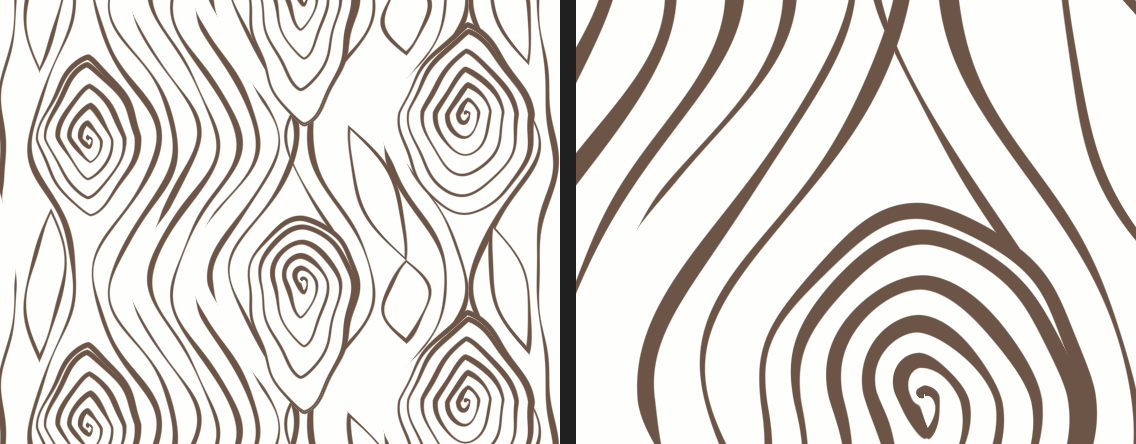
Left: the whole. Right: its middle third, enlarged.
Reproduce this pattern procedurally as a WebGL 1 fragment shader.

```glsl
precision highp float;
// Hand-inked wood grain: wavy vertical strands part around three columns of
// knots drawn as uneven spirals, with closed leaf-shaped cells between them.
// Everything repeats vertically; lengths are fractions of the canvas height.
uniform vec2 u_resolution;

const float PERIOD = 0.648;
const float KNOT_ROW = 0.688;
const float TAU = 6.2831853;

float hash(float n) {
    return fract(sin(n * 127.1) * 43758.5453);
}

// Position relative to a centre that repeats every PERIOD in y
vec2 tile(vec2 p, vec2 center) {
    vec2 q = p - center;
    q.y = mod(q.y + PERIOD * 0.5, PERIOD) - PERIOD * 0.5;
    return q;
}

// Horizontal offset of one strand at height y
float strandX(float y, float swing, float seed) {
    float t = TAU * (y - KNOT_ROW) / PERIOD;
    return swing * cos(t + 0.25 * (hash(seed) - 0.5))
         + 0.005 * sin(2.0 * t + TAU * hash(seed + 3.0))
         + 0.004 * sin(3.0 * t + TAU * hash(seed + 5.0));
}

// Signed distance to a group of evenly spaced strands of varying thickness
float strands(vec2 p, float first, float spacing, int count, float swing) {
    float d = 1.0;
    float t = TAU * (p.y - KNOT_ROW) / PERIOD;
    for (int i = 0; i < 8; i++) {
        if (i >= count) break;
        float seed = float(i) + first * 37.0;
        float x = strandX(p.y, swing, seed);
        float slope = (strandX(p.y + 0.002, swing, seed) - x) / 0.002;
        float width = 0.0046 + 0.0024 * sin(t + TAU * hash(seed + 7.0))
                    + 0.0007 * sin(4.0 * t + seed);
        // Some strands taper out and start again
        float taper = smoothstep(-0.95, -0.35, sin(t + TAU * hash(seed + 9.0)));
        if (hash(seed + 11.0) > 0.6) width = mix(-0.003, width, taper);
        float across = abs(p.x - first - spacing * float(i) - x);
        d = min(d, across / sqrt(1.0 + slope * slope) - width);
    }
    return d;
}

// Knot radius, 1 at the rim; size = half width, height above, height below,
// power = corner roundness above and below the centre
float knotRadius(vec2 q, vec3 size, vec2 power) {
    q += 0.004 * sin(q.yx * vec2(47.0, 38.0) + size.z * 40.0);
    float e = q.y > 0.0 ? power.x : power.y;
    float h = q.y > 0.0 ? size.y : size.z;
    vec2 a = pow(abs(q) / vec2(size.x, h) + 0.0001, vec2(e));
    return pow(a.x + a.y, 1.0 / e);
}

// Returns the signed distance to the knot's ink, and its radius
vec2 knot(vec2 q, vec3 size, vec2 power, float turns) {
    float r = knotRadius(q, size, power);
    vec2 e = vec2(0.0015, 0.0);
    float grad = length(vec2(knotRadius(q + e.xy, size, power) - r,
                             knotRadius(q + e.yx, size, power) - r)) / e.x;
    float angle = atan(q.y, q.x + 0.0001);
    float spiral = turns * pow(r, 0.8) + angle / TAU;
    float slope = length(vec2(turns * 0.8 * pow(r, -0.2) * grad,
                              0.16 / (length(q) + 0.003)));
    float width = 0.0042 - 0.0018 * cos(angle + 2.5 * r)
                + 0.0009 * sin(3.0 * angle + 9.0 * r);
    float coil = abs(fract(spiral) - 0.5) / slope - width;
    float rim = abs(r - 1.0) / max(grad, 1.0) - width;
    return vec2(min(r < 1.0 ? coil : 1.0, rim), r);
}

// Signed distance to a leaning, pointed leaf
float leaf(vec2 q, vec2 size, float lean) {
    float v = q.y / size.y;
    q.x -= lean * q.y + 0.12 * size.x * sin(4.0 * v);
    float slope = 2.0 * size.x * v / size.y;
    return (abs(q.x) - size.x * (1.0 - v * v)) / sqrt(1.0 + slope * slope);
}

void main() {
    vec2 p = gl_FragCoord.xy / u_resolution.y;
    float pixel = 1.0 / u_resolution.y;

    // Strands, one group for each side of a knot column
    float ink = strands(p, 0.016, 1.0, 1, -0.018);
    ink = min(ink, strands(p, 0.122, 1.0, 1, -0.05));
    ink = min(ink, strands(p, 0.28, 0.045, 8, 0.074));
    ink = min(ink, strands(p, 0.724, 0.044, 2, -0.074));
    ink = min(ink, strands(p, 0.936, 0.043, 2, -0.074));
    ink = min(ink, strands(p, 1.133, 1.0, 1, 0.074));
    ink = min(ink, strands(p, 1.228, 1.0, 1, 0.018));

    // Leaf cells: clear the inside, then ink the outline
    float cell = leaf(tile(p, vec2(0.102, 0.360)), vec2(0.040, 0.165), 0.10);
    cell = min(cell, leaf(tile(p, vec2(0.850, 0.565)), vec2(0.045, 0.148), -0.40));
    cell = min(cell, leaf(tile(p, vec2(0.915, 0.322)), vec2(0.050, 0.090), 0.05));
    cell = min(cell, leaf(tile(p, vec2(1.149, 0.351)), vec2(0.040, 0.140), -0.26));
    float outline = abs(cell) - 0.0036 - 0.0014 * sin(p.x * 50.0 + p.y * 23.0);
    ink = min(max(ink, -cell), outline);

    // Knots: diamond, long drop and peaked teardrop
    vec2 a = knot(tile(p, vec2(0.200, KNOT_ROW)), vec3(0.115, 0.185, 0.170), vec2(1.35, 1.4), 4.6);
    vec2 b = knot(tile(p, vec2(0.681, 0.368)), vec3(0.122, 0.138, 0.300), vec2(1.8, 1.5), 4.8);
    vec2 c = knot(tile(p, vec2(1.051, 0.745)), vec3(0.150, 0.200, 0.225), vec2(1.25, 1.9), 5.6);
    float inside = min(a.y, min(b.y, c.y)) - 1.0;
    ink = min(max(ink, -inside * 0.12), min(a.x, min(b.x, c.x)));

    float cover = 1.0 - smoothstep(-0.85 * pixel, 0.85 * pixel, ink);
    vec3 paper = vec3(0.995, 0.995, 0.99);
    vec3 brown = vec3(0.425, 0.335, 0.275);
    gl_FragColor = vec4(mix(paper, brown, cover), 1.0);
}
```
